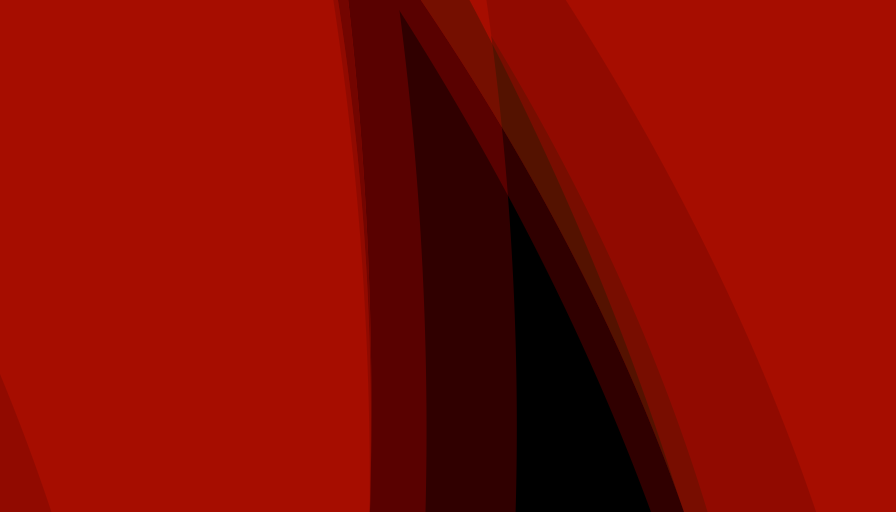
This background is drawn by a WebGL 1 fragment shader. Its source:

```glsl
precision highp float;
// Overlapping translucent dark crescents sweeping down a flat red backdrop.

uniform vec2 u_resolution;

// Coverage to the right of the parabola x = start + slope * t + bend * t * t,
// where t runs from 0 at the top to 1 at the bottom.
float rightOf(vec2 p, float start, float slope, float bend) {
  float t = 1.0 - p.y;
  float tilt = slope + 2.0 * bend * t;
  float dist = (p.x - start - t * (slope + bend * t)) / sqrt(1.0 + tilt * tilt);
  return clamp(dist * u_resolution.y + 0.5, 0.0, 1.0);
}

void main() {
  vec2 p = gl_FragCoord.xy / u_resolution.y;

  // Steep arcs, left to right
  float rimOuter = rightOf(p, 0.651, 0.150, -0.079);
  float rimInner = rightOf(p, 0.660, 0.154, -0.092);
  float bodyLeft = rightOf(p, 0.680, 0.1135, -0.071);
  float coreLeft = rightOf(p, 0.7775, 0.1322, -0.0787);
  float veilLeft = rightOf(p, 0.950, 0.1425, -0.0855);

  // Slanted arcs, left to right
  float coreRight = rightOf(p, 0.767, 0.642, -0.1375);
  float bodyRight = rightOf(p, 0.822, 0.678, -0.164);
  float brownRight = rightOf(p, 0.917, 0.529, -0.1117);
  float bandRight = rightOf(p, 0.916, 0.630, -0.164);
  float veilRight = rightOf(p, 1.105, 0.639, -0.150);

  // Crescents enclosed by pairs of arcs
  float veil = veilLeft * (1.0 - veilRight);
  float core = coreLeft * (1.0 - coreRight);
  float body = bodyLeft * (1.0 - bodyRight);
  float brown = bodyRight * (1.0 - brownRight);
  float band = bodyRight * (1.0 - bandRight) * veil;
  float corner = 1.0 - rightOf(p, -0.382, 0.6325, -0.150);

  // Backdrop, wide veil and lower left corner
  vec3 shade = vec3(0.57, 0.04, 0.0);
  vec3 color = mix(vec3(0.65, 0.05, 0.0), shade, max(veil, corner));

  // Thin rim along the left side
  color = mix(color, shade, rimOuter * (1.0 - rimInner));
  color = mix(color, vec3(0.45, 0.02, 0.0), rimInner * (1.0 - bodyLeft));

  // Narrow bands along the right side
  color = mix(color, vec3(0.47, 0.05, 0.0), band);
  vec3 brownColor = mix(vec3(0.46, 0.06, 0.0), vec3(0.33, 0.07, 0.0), veil);
  color = mix(color, brownColor, brown);

  // Dark body, deepening to black where core and veil overlap
  vec3 bodyColor = mix(vec3(0.35, 0.005, 0.0), vec3(0.19, 0.0, 0.0), max(core, veil));
  color = mix(color, bodyColor * (1.0 - core * veil), body);

  gl_FragColor = vec4(color, 1.0);
}
```
